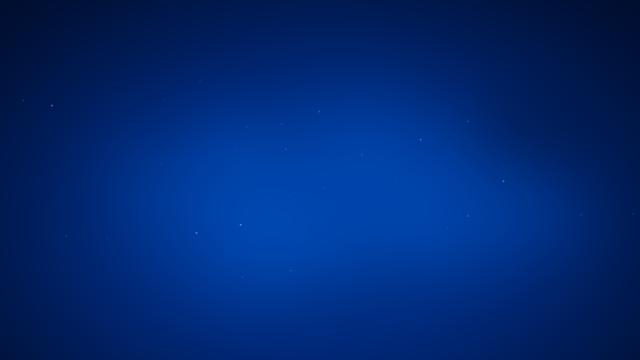
A WebGL 1 fragment shader for this background:

```glsl
precision highp float;
// Deep blue night haze: soft overlapping glows, dark vignette and scattered tiny stars.

uniform vec2 u_resolution;

#define MID_BLUE vec3(0.0, 0.15, 0.46)
#define EDGE_BLUE vec3(0.0, 0.05, 0.17)
#define GLOW_BLUE vec3(0.0, 0.295, 0.72)
#define STAR_BLUE vec3(0.25, 0.62, 1.0)
#define HAZE_WARP 0.035
#define STAR_CELL 0.105
#define STAR_SHARE 0.42
#define STAR_RADIUS 0.0036

vec2 hash2(vec2 p) {
  vec2 q = vec2(dot(p, vec2(127.1, 311.7)), dot(p, vec2(269.5, 183.3)));
  return fract(sin(q) * 43758.5);
}

float cornerSlope(vec2 cell, vec2 f, vec2 corner) {
  return dot(hash2(cell + corner) * 2.0 - 1.0, f - corner);
}

float gradientNoise(vec2 p) {
  vec2 i = floor(p);
  vec2 f = p - i;
  vec2 w = f * f * f * (f * (f * 6.0 - 15.0) + 10.0);
  float low = mix(cornerSlope(i, f, vec2(0.0)), cornerSlope(i, f, vec2(1.0, 0.0)), w.x);
  float high = mix(cornerSlope(i, f, vec2(0.0, 1.0)), cornerSlope(i, f, vec2(1.0)), w.x);
  return mix(low, high, w.y);
}

// Soft elliptical spot, 1 at its centre
float spot(vec2 uv, vec2 centre, vec2 radius) {
  vec2 d = (uv - centre) / radius;
  return exp(-dot(d, d));
}

// Glows screened together so that overlaps form a plateau
float hazeGlow(vec2 uv) {
  float shade = 1.0 - 0.85 * spot(uv, vec2(0.43, 0.36), vec2(0.20, 0.22));
  shade *= 1.0 - 0.50 * spot(uv, vec2(0.38, 0.54), vec2(0.16, 0.17));
  shade *= 1.0 - 0.60 * spot(uv, vec2(0.59, 0.55), vec2(0.14, 0.20));
  shade *= 1.0 - 0.55 * spot(uv, vec2(0.66, 0.41), vec2(0.13, 0.18));
  shade *= 1.0 - 0.35 * spot(uv, vec2(0.80, 0.39), vec2(0.12, 0.18));
  return 1.0 - shade;
}

// One jittered star per cell, most of them faint, gathered in the upper band
float stars(vec2 p, float pixel) {
  vec2 cell = floor(p / STAR_CELL);
  vec2 pick = hash2(cell + 17.0);
  vec2 centre = (cell + 0.12 + 0.76 * hash2(cell + 53.0)) * STAR_CELL;
  float band = smoothstep(0.05, 0.5, centre.y) * (1.0 - smoothstep(0.74, 0.84, centre.y));
  float power = mix(0.12, 1.0, pow(pick.y, 3.0));
  float radius = STAR_RADIUS * mix(0.5, 1.0, power);
  float disc = 1.0 - smoothstep(max(radius - pixel, 0.0), radius + 0.5 * pixel, length(p - centre));
  return disc * power * step(pick.x, STAR_SHARE * band);
}

void main() {
  vec2 uv = gl_FragCoord.xy / u_resolution;
  vec2 p = gl_FragCoord.xy / u_resolution.y;

  // Vignette, darkest in the upper corners
  float reach = length((uv - vec2(0.5, 0.38)) / vec2(0.5, 0.62));
  vec3 color = mix(MID_BLUE, EDGE_BLUE, smoothstep(0.45, 1.55, reach));

  // Shadowed pocket on the upper right
  color *= 1.0 - 0.15 * spot(uv, vec2(0.82, 0.62), vec2(0.10, 0.13));

  // Gently warped central haze
  vec2 warp = vec2(gradientNoise(p * 3.0), gradientNoise(p * 3.0 + 31.0));
  color = mix(color, GLOW_BLUE, hazeGlow(uv + HAZE_WARP * warp));

  color = mix(color, STAR_BLUE, stars(p, 1.0 / u_resolution.y));
  gl_FragColor = vec4(color, 1.0);
}
```
